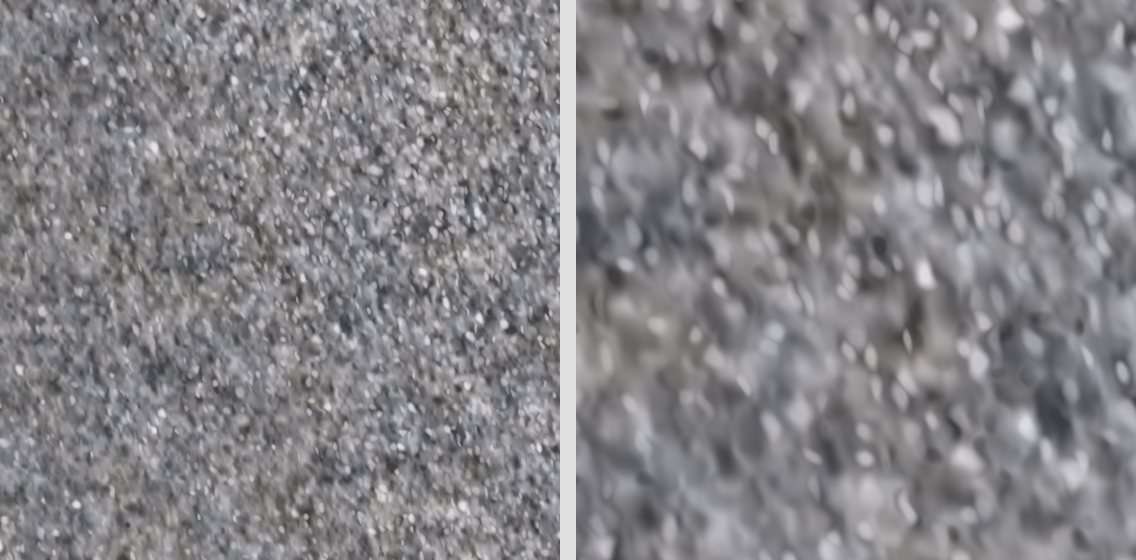
Left: the whole. Right: its middle third, enlarged.
Give the GLSL for this texture, as a Shadertoy shader.

```glsl
// Rough grey stone with fine upright grain and scattered pale mineral flecks.

const vec3 STONE_TINT = vec3(1.0, 0.988, 1.012);
const vec3 WARM_SHIFT = vec3(0.022, 0.006, -0.022);
const float STONE_TONE = 0.498;
const float LEAN = 0.2;

float hash(vec2 p) {
    return fract(sin(dot(p, vec2(127.1, 311.7))) * 43758.5453);
}

vec2 hash2(vec2 p) {
    return vec2(hash(p), hash(p + 57.3));
}

float noise(vec2 p) {
    vec2 cell = floor(p);
    vec2 f = fract(p);
    f = f * f * (3.0 - 2.0 * f);
    float low = mix(hash(cell), hash(cell + vec2(1, 0)), f.x);
    float high = mix(hash(cell + vec2(0, 1)), hash(cell + vec2(1, 1)), f.x);
    return mix(low, high, f.y);
}

// Noise centred on zero, shifted by a seed
float grain(vec2 p, vec2 scale, float seed) {
    return noise(p * scale + seed) - 0.5;
}

// Share of cells that hold a fleck: dense on the right, clustered in patches
float fleckDensity(vec2 p) {
    float drift = p.x - 0.22 * p.y + 0.5 * grain(p, vec2(4.0), 3.7);
    float patches = 0.65 + 0.7 * noise(p * vec2(17.0, 15.0) + 21.0);
    return mix(0.13, 0.52, smoothstep(0.1, 0.9, drift)) * patches;
}

// Soft elongated flecks, one candidate per grid cell; returns the strongest
float flecks(vec2 p, vec2 scale, vec2 radius, float share, float seed) {
    vec2 q = p * scale;
    vec2 home = floor(q);
    float strongest = 0.0;
    for (int y = -1; y <= 1; y++) {
        for (int x = -1; x <= 1; x++) {
            vec2 cell = home + vec2(x, y);
            vec2 centre = cell + hash2(cell + seed);
            float present = step(hash(cell + seed + 11.0), share * fleckDensity(centre / scale));
            vec2 size = radius * scale * (0.7 + 0.6 * hash2(cell + seed + 23.0));
            float body = smoothstep(1.15, 0.3, length((q - centre) / size));
            float shine = mix(0.35, 1.0, hash(cell + seed + 37.0));
            strongest = max(strongest, present * body * shine);
        }
    }
    return strongest;
}

void mainImage(out vec4 fragColor, in vec2 fragCoord) {
    vec2 uv = fragCoord / iResolution.y;

    // Lean the grain and make its outlines uneven
    vec2 p = uv + vec2(LEAN * uv.y, 0.0);
    p += 0.005 * vec2(grain(uv, vec2(95.0), 5.0), grain(uv, vec2(80.0), 9.0));

    // Layered grey grain, with stronger contrast where flecks are dense
    float density = fleckDensity(p);
    float tone = STONE_TONE + 0.04 * (density - 0.25);
    float speckle = 0.30 * grain(p, vec2(92.0, 56.0), 13.0)
                  + 0.17 * grain(p, vec2(165.0, 95.0), 31.0)
                  + 0.13 * grain(p, vec2(48.0, 36.0), 47.0);
    tone += speckle * (0.9 + 0.6 * density);
    tone += 0.08 * grain(uv, vec2(9.0, 12.0), 61.0);

    // Dark pits, then small and large pale flecks
    tone -= 0.13 * flecks(p, vec2(64.0, 46.0), vec2(0.006, 0.008), 0.7, 71.0);
    float small = flecks(p, vec2(76.0, 52.0), vec2(0.0052, 0.0088), 0.9, 83.0);
    float large = flecks(p, vec2(40.0, 32.0), vec2(0.0085, 0.0115), 0.3, 97.0);
    tone = mix(tone, 0.86, 0.72 * small);
    tone = mix(tone, 0.95, 0.9 * large);

    // Faint warm and cool stains
    float stain = grain(uv, vec2(13.0), 103.0) + 0.7 * grain(uv, vec2(42.0), 109.0);
    vec3 color = max(tone, 0.25) * STONE_TINT + WARM_SHIFT * stain;
    fragColor = vec4(clamp(color, 0.0, 1.0), 1.0);
}
```
